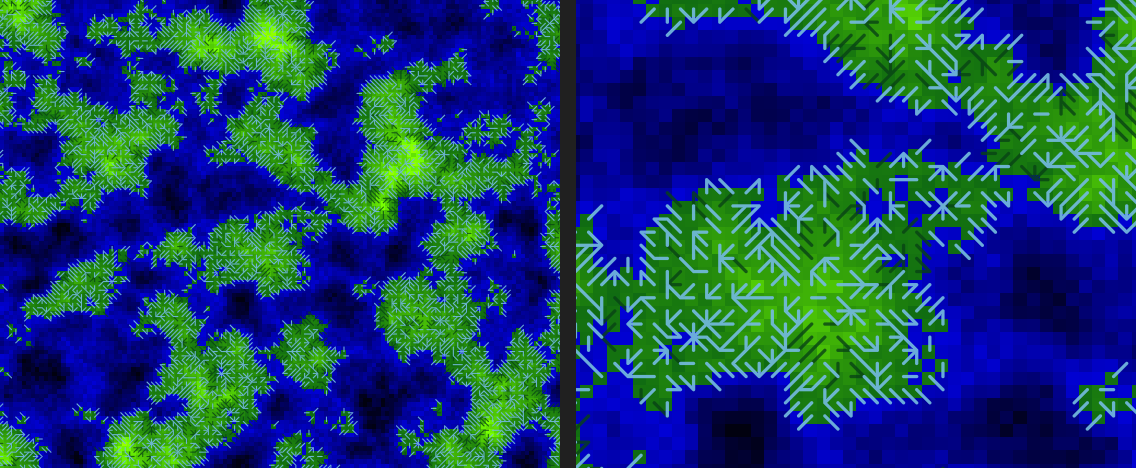
Left: the whole. Right: its middle third, enlarged.
A Shadertoy shader for this texture:

```glsl
// Blocky terrain map: green land and blue water on a grid of 128 cells across.
// Each land cell draws a thin stream to its lowest neighbour, so that streams
// meet as stars in the hollows; heights are value noise plus jitter per cell.

float hash(vec2 p) {
    vec3 q = fract(p.xyx * vec3(0.1031, 0.1030, 0.0973));
    q += dot(q, q.yzx + 33.33);
    return fract((q.x + q.y) * q.z);
}

float valueNoise(vec2 p) {
    vec2 i = floor(p), f = fract(p);
    f = f * f * (3.0 - 2.0 * f);
    float low = mix(hash(i), hash(i + vec2(1, 0)), f.x);
    float high = mix(hash(i + vec2(0, 1)), hash(i + vec2(1, 1)), f.x);
    return mix(low, high, f.y);
}

// Height of a whole cell; sea level is zero
float cellHeight(vec2 cell) {
    mat2 turn = mat2(0.8, 0.6, -0.6, 0.8);
    vec2 p = turn * cell / 10.5 + 40.0;
    float h = 0.04, amplitude = 2.0;
    for (int octave = 0; octave < 3; octave++) {
        h += amplitude * (valueNoise(p) - 0.5);
        p = turn * p * 2.03 + 17.0;
        amplitude *= 0.5;
    }
    return h + 0.34 * (hash(cell + 211.0) - 0.5);
}

vec3 terrainColor(float h) {
    if (h < 0.0) {
        float depth = clamp(0.84 + 0.62 * h, 0.06, 0.84);
        return vec3(0.005, 0.005, depth);
    }
    vec3 grass = vec3(0.06, 0.42, 0.07) + h * vec3(0.16, 0.25, -0.05);
    return clamp(grass + h * h * h * vec3(0.10, 0.13, 0.0), 0.0, 1.0);
}

float segmentDistance(vec2 p, vec2 a, vec2 along) {
    vec2 d = p - a;
    return length(d - along * clamp(dot(d, along) / dot(along, along), 0.0, 1.0));
}

void mainImage(out vec4 fragColor, in vec2 fragCoord) {
    float pixel = 128.0 / iResolution.x;
    vec2 p = fragCoord * pixel;
    vec2 cell = floor(p);
    vec2 local = p - cell;

    // Heights of the surrounding 5 by 5 cells
    float heights[25];
    for (int i = 0; i < 25; i++)
        heights[i] = cellHeight(cell + vec2(i % 5 - 2, i / 5 - 2));

    // Streams of the nearest 3 by 3 cells, each down its steepest way
    float wet = 9.0, dry = 9.0;
    for (int y = 1; y <= 3; y++)
    for (int x = 1; x <= 3; x++) {
        float lowest = heights[y * 5 + x];
        if (lowest < 0.0) continue;
        vec2 downhill = vec2(0);
        for (int dy = -1; dy <= 1; dy++)
        for (int dx = -1; dx <= 1; dx++) {
            float h = heights[(y + dy) * 5 + x + dx];
            if (h < lowest) {
                lowest = h;
                downhill = vec2(dx, dy);
            }
        }
        if (downhill == vec2(0)) continue;
        vec2 source = vec2(x - 2, y - 2);
        float d = segmentDistance(local, source + 0.625, downhill);
        if (valueNoise((cell + source) / 2.5 + 90.0) > 0.73) dry = min(dry, d);
        else wet = min(wet, d);
    }

    // Ground, then dark dry beds, then pale streams
    vec3 color = terrainColor(heights[12]);
    float bed = clamp(0.5 + (0.125 - dry) / pixel, 0.0, 1.0);
    float stream = clamp(0.5 + (0.125 - wet) / pixel, 0.0, 1.0);
    color = mix(color, vec3(0.03, 0.26, 0.08), 0.8 * bed);
    color = mix(color, vec3(0.45, 0.73, 0.87), 0.92 * stream);
    fragColor = vec4(color, 1.0);
}
```
